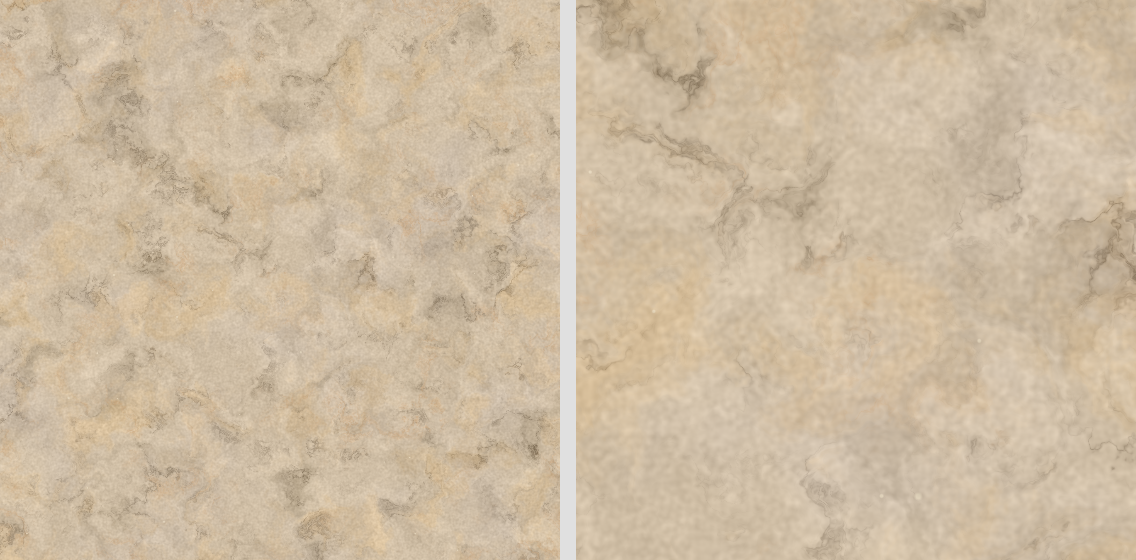
Left: the whole. Right: its middle third, enlarged.
Write a Shadertoy shader that draws this texture.

```glsl
// Weathered beige marble with ochre clouds, broken dark veins and pale flecks.

float hash(vec2 p) {
    vec3 q = fract(p.xyx * 0.1031);
    q += dot(q, q.yzx + 33.33);
    return fract((q.x + q.y) * q.z);
}

vec2 hash2(vec2 p) {
    return vec2(hash(p), hash(p + 57.3));
}

float cornerSlope(vec2 cell, vec2 offset) {
    return dot(hash2(cell) * 2.0 - 1.0, offset);
}

// Gradient noise, centred on zero
float noise(vec2 p) {
    vec2 i = floor(p), f = fract(p);
    vec2 u = f * f * f * (f * (f * 6.0 - 15.0) + 10.0);
    vec2 e = vec2(1.0, 0.0);
    float low = mix(cornerSlope(i, f), cornerSlope(i + e, f - e), u.x);
    float high = mix(cornerSlope(i + e.yx, f - e.yx), cornerSlope(i + 1.0, f - 1.0), u.x);
    return mix(low, high, u.y);
}

float fbm(vec2 p) {
    float sum = 0.0, amplitude = 1.0;
    for (int i = 0; i < 6; i++) {
        sum += amplitude * noise(p);
        p = mat2(1.6, 1.2, -1.2, 1.6) * p + 19.7;
        amplitude *= 0.56;
    }
    return sum;
}

// Thin line along the zero crossing of the noise
float vein(vec2 p, float width) {
    return exp(-abs(fbm(p)) / width);
}

// Small round specks, one in a few of the cells
float flecks(vec2 p) {
    vec2 cell = floor(p);
    vec2 centre = 0.25 + 0.5 * hash2(cell + 7.0);
    float radius = mix(0.05, 0.11, hash(cell + 91.0));
    float spot = 1.0 - smoothstep(radius * 0.3, radius, length(fract(p) - centre));
    return spot * step(0.96, hash(cell + 23.0));
}

void mainImage(out vec4 fragColor, in vec2 fragCoord) {
    vec2 uv = fragCoord / iResolution.y;
    vec2 p = uv * 10.0 + 3.0;
    vec2 warp = vec2(fbm(p * 1.2), fbm(p * 1.2 + 41.0));
    vec2 q = p + 0.7 * warp;

    // Cloudy ground: light and dark, ochre and grey
    float cloud = fbm(q * 1.6);
    float ochre = smoothstep(-0.1, 0.6, fbm(q + 31.0));
    float grey = smoothstep(-0.1, 0.5, fbm(p * 0.4 + 67.0));
    vec3 color = vec3(0.822, 0.754, 0.656) + vec3(0.08, 0.08, 0.08) * cloud;
    color += vec3(0.026, -0.002, -0.046) * ochre;
    color += vec3(-0.02, -0.013, 0.008) * grey;

    // Soft stains that gather where the veins are
    float region = fbm(p * 0.42 + 131.0);
    float stain = smoothstep(0.0, 0.65, fbm(q * 0.9 + 113.0) + 0.3 * region);
    color -= vec3(0.065, 0.065, 0.07) * stain;

    // Broken veins, coarse and fine
    float patches = smoothstep(-0.15, 0.5, fbm(p * 1.1 + 151.0) + 0.3 * stain + 0.3 * region);
    float coarse = vein(q * 0.9 + 83.0, 0.045) * patches;
    float fine = vein(q * 1.9 + 197.0, 0.06) * smoothstep(-0.1, 0.5, fbm(p * 1.7 + 211.0));
    color -= vec3(0.16, 0.16, 0.155) * coarse;
    color -= vec3(0.14, 0.14, 0.135) * fine * (0.35 + 0.8 * stain);

    // Rusty threads
    float rust = vein(q * 1.3 + 251.0, 0.08) * smoothstep(0.0, 0.5, fbm(p * 0.8 + 277.0));
    color = mix(color, vec3(0.79, 0.62, 0.44), 0.45 * rust);

    // Pale flecks and fine grain
    color = mix(color, vec3(0.92, 0.87, 0.77), 0.7 * flecks(uv * 36.0));
    color += 0.065 * noise(uv * 230.0) + 0.045 * noise(uv * 110.0 + 13.0);

    fragColor = vec4(color, 1.0);
}
```
